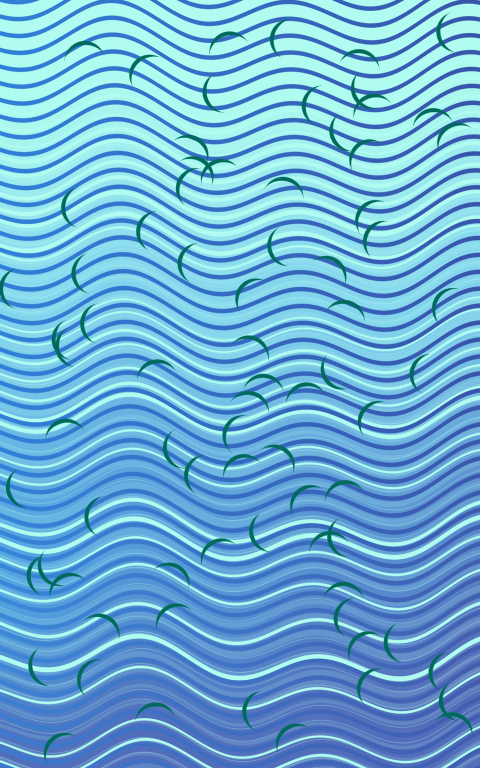
A Shadertoy shader for this pattern:

```glsl
#define ROW_STEP 0.0352
#define DARK_HALF 0.132
#define SWELL_AMP 0.031
#define SWELL_LENGTH 0.367
#define TILT_AMP 0.019
#define TILT_LENGTH 0.83
#define CREST_DRIFT 0.045
#define ARC_COUNT 76
#define ARC_RADIUS 0.042
#define ARC_THICKNESS 0.0085
#define ARC_OPENING 0.006

const float TAU = 6.2831853;
const vec3 PALE = vec3(0.69, 0.99, 0.94);
const vec3 AQUA = vec3(0.51, 0.83, 0.93);
const vec3 SKY = vec3(0.34, 0.59, 0.84);
const vec3 DUSK = vec3(0.32, 0.43, 0.73);
const vec3 LINE_LEFT = vec3(0.19, 0.50, 0.85);
const vec3 LINE_RIGHT = vec3(0.22, 0.33, 0.67);

const vec3 GREEN = vec3(0.0, 0.42, 0.36);

float hash(float n) {
    return fract(sin(n * 12.9898) * 43758.5453);
}

// Height of the swell above its rest line
float swell(vec2 p, float top) {
    float x = p.x - CREST_DRIFT * (top - p.y);
    return SWELL_AMP * cos(TAU * (x - 0.235) / SWELL_LENGTH)
         + TILT_AMP * cos(TAU * (x - 0.2) / TILT_LENGTH);
}

// Coverage of a line from the distance to its centre
float line(float dist, float halfWidth, float blur) {
    return 1.0 - smoothstep(-blur, blur, abs(dist) - halfWidth);
}

vec3 waterColor(float h, float x) {
    vec3 color = mix(DUSK, SKY, smoothstep(0.0, 0.3, h));
    color = mix(color, AQUA, smoothstep(0.27, 0.64, h));
    color = mix(color, PALE, smoothstep(0.58, 0.93, h));
    float low = smoothstep(0.0, 0.15, h) * (1.0 - smoothstep(0.2, 0.6, h));
    return color + low * (0.5 - x) * vec3(-0.02, 0.13, 0.1);
}

// Crescent: a disc minus a slightly larger, shifted disc
float crescent(vec2 p, vec2 apex) {
    float outer = length(p) - ARC_RADIUS;
    float inner = length(p + apex * (ARC_THICKNESS + ARC_OPENING)) - ARC_RADIUS - ARC_OPENING;
    return max(outer, -inner);
}

void mainImage(out vec4 fragColor, in vec2 fragCoord) {
    vec2 p = fragCoord / iResolution.x;
    float top = iResolution.y / iResolution.x;
    float pixel = 0.75 / iResolution.x;
    float blur = pixel / ROW_STEP;

    // Rows that follow the swell
    float level = p.y - swell(p, top);
    float row = floor(level / ROW_STEP);
    float f = fract(level / ROW_STEP);
    float h = clamp(level / top, 0.0, 1.0);
    float rowHeight = row * ROW_STEP / top;
    vec3 water = waterColor(h, p.x);
    vec3 color = water;

    // Soft bands, bright streaks and hairlines sliding within each row
    for (int i = 0; i < 3; i++) {
        float seed = row * 3.17 + float(i) * 41.3;
        float size = hash(seed + 1.7);
        float centre = 0.3 + 0.4 * hash(seed)
                     + 0.12 * sin(p.x * 6.0 + TAU * hash(seed + 5.1));
        float halfWidth = i == 0 ? 0.1 + 0.14 * size
                        : i == 1 ? 0.04 + 0.11 * size : 0.025;
        float present = step(hash(seed + 9.3), 0.5 + 0.6 * rowHeight);
        float opacity = i == 0 ? 0.16 : i == 1 ? present : 0.35;
        color = mix(color, PALE, opacity * line(f - centre, halfWidth, blur));
    }

    // Dark line between rows, sinking into the water lower down
    float edge = min(f, 1.0 - f);
    vec3 dark = mix(LINE_LEFT, LINE_RIGHT, p.x);
    dark = mix(dark, water, 0.35 * (1.0 - smoothstep(0.1, 0.45, h)));
    color = mix(color, dark, line(edge, DARK_HALF, blur));

    // Scattered crescents, bulging upward or to the left
    float arcs = 1.0;
    for (int i = 0; i < ARC_COUNT; i++) {
        float seed = float(i) * 1.37 + 2.0;
        float rise = (float(i) + hash(seed + 131.7)) / float(ARC_COUNT);
        vec2 centre = mix(vec2(0.04, 0.03), vec2(0.96, top - 0.05), vec2(hash(seed), rise));
        float angle = mix(0.9, 3.7, hash(seed + 277.3));
        arcs = min(arcs, crescent(p - centre, vec2(cos(angle), sin(angle))));
    }
    color = mix(color, GREEN, 1.0 - smoothstep(-pixel, pixel, arcs));

    fragColor = vec4(color, 1.0);
}
```
